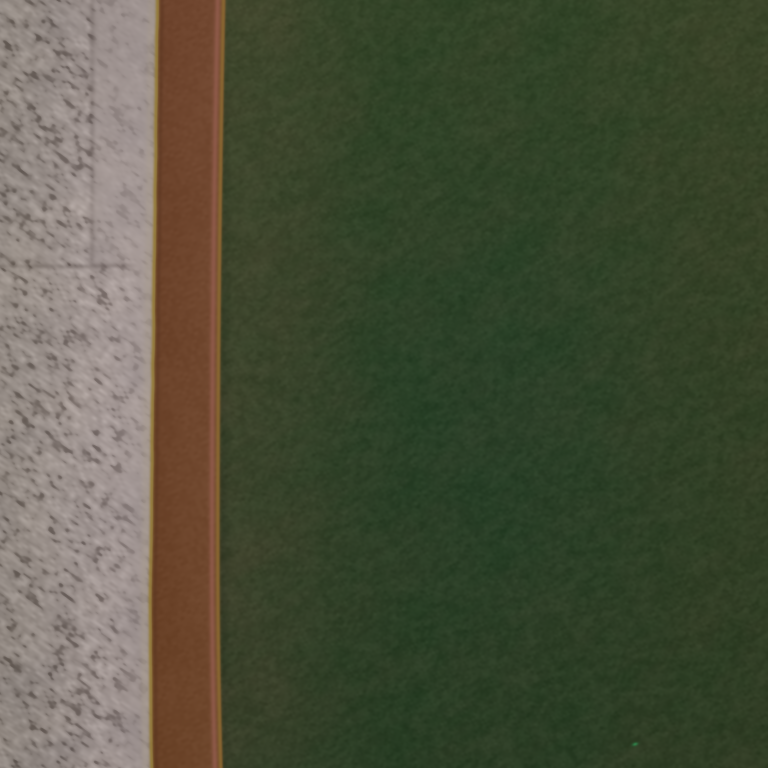
Write a Shadertoy shader that draws this texture.

```glsl
// A grainy pale stone wall at left, a gently bowed brown band with pink and
// ochre fringes, and a mottled dark green field. The edges are curves of
// height; the surfaces are gradients with slanted value noise.

float hash(vec2 p) {
    vec3 q = fract(vec3(p.xyx) * 0.1031);
    q += dot(q, q.yzx + 33.33);
    return fract((q.x + q.y) * q.z);
}

float noise(vec2 p) {
    vec2 i = floor(p), f = fract(p);
    f = f * f * (3.0 - 2.0 * f);
    return mix(mix(hash(i), hash(i + vec2(1, 0)), f.x),
               mix(hash(i + vec2(0, 1)), hash(i + vec2(1, 1)), f.x), f.y);
}

// Noise centred on zero, stretched along a direction of the given angle.
float grain(vec2 p, float angle, vec2 scale) {
    float c = cos(angle), s = sin(angle);
    vec2 q = vec2(c * p.x + s * p.y, c * p.y - s * p.x);
    return noise(q * scale + 200.0) - 0.5;
}

// Soft line of the given half width around a signed distance.
float line(float d, float width) {
    return exp(-d * d / (width * width));
}

float leftEdge(float y) {
    float d = y - 0.18;
    return 0.1952 + 0.0118 * sqrt(d * d + 0.002) + 0.0008 * (noise(vec2(y * 40.0, 3.0)) - 0.5);
}

float rightEdge(float y) {
    float d = y - 0.28;
    return 0.2835 + d * d * (d > 0.0 ? 0.0145 : 0.05);
}

vec3 wallColor(vec2 p) {
    vec3 col = mix(vec3(0.56, 0.525, 0.50), vec3(0.62, 0.575, 0.565), smoothstep(0.0, 0.17, p.x));
    col *= 0.97 + 0.06 * smoothstep(0.0, 0.5, p.y) - 0.05 * smoothstep(0.75, 1.0, p.y);

    // Streaked pits, calmer beside the band and on the upper right slab
    float slab = smoothstep(0.115, 0.125, p.x) * smoothstep(0.64, 0.67, p.y);
    float rough = mix(1.0, 0.4, max(slab, smoothstep(0.13, 0.19, p.x)));
    float pits = grain(p, -0.7, vec2(75, 150)) + 0.7 * grain(p + 3.0, -0.6, vec2(150, 260));
    col += rough * (0.11 * pits - 0.10 * smoothstep(0.15, 0.6, pits * -1.0));
    col += 0.035 * grain(p, 0.3, vec2(22, 30)) * vec3(1.0, 0.9, 0.7);

    // Faint joints between slabs
    float level = 0.653 + 0.003 * grain(p, 0.0, vec2(30, 1));
    col -= 0.085 * line(p.y - level, 0.0035) * smoothstep(0.19, 0.15, p.x);
    col -= 0.055 * line(p.x - 0.12, 0.004) * smoothstep(0.645, 0.67, p.y);
    return col;
}

vec3 bandColor(vec2 p, float across) {
    vec3 col = mix(vec3(0.42, 0.265, 0.16), vec3(0.44, 0.275, 0.185), p.y);
    col += 0.025 * (across - 0.5);
    return col + 0.025 * grain(p, 0.4, vec2(180, 230)) + 0.015 * grain(p, 0.2, vec2(30, 18));
}

vec3 fieldColor(vec2 p) {
    vec3 col = mix(vec3(0.165, 0.235, 0.14), vec3(0.20, 0.265, 0.155), p.y);
    // Warm haze beside the band and towards the upper right
    col += vec3(0.055, 0.015, 0.022) * smoothstep(0.52, 0.30, p.x);
    col += vec3(0.022, 0.002, 0.002) * smoothstep(0.65, 1.0, p.x);
    col -= vec3(0.016, 0.0, -0.008) * line(length((p - vec2(0.64, 0.46)) * vec2(1.0, 0.7)), 0.2);
    col *= 1.0 - 0.12 * smoothstep(0.305, 0.285, p.x);

    // Broad tint mottling, then fine felted grain
    col += vec3(0.022, 0.002, 0.006) * grain(p, 0.6, vec2(14, 22));
    col += vec3(0.025, 0.012, 0.016) * grain(p + 5.0, 0.5, vec2(45, 75));
    col += vec3(0.032, 0.034, 0.028) * grain(p, 0.6, vec2(120, 190));
    col += 0.022 * grain(p + 9.0, -0.3, vec2(240, 280));

    // Small emerald fleck
    vec2 fleck = p - vec2(0.827, 0.031);
    col += vec3(0.0, 0.25, 0.13) * line(length(vec2(fleck.x + fleck.y, 2.0 * (fleck.y - 0.5 * fleck.x))), 0.005);
    return col;
}

void mainImage(out vec4 fragColor, in vec2 fragCoord) {
    vec2 p = fragCoord / iResolution.xy;
    float soft = max(0.002, 0.75 / iResolution.x);
    float left = leftEdge(p.y), right = rightEdge(p.y);
    float dl = p.x - left, dr = p.x - right;

    // Three surfaces from left to right
    vec3 col = mix(wallColor(p), bandColor(p, dl / (right - left)), smoothstep(-soft, soft, dl - 0.001));
    col = mix(col, fieldColor(p), smoothstep(-soft, soft, dr - 0.002));

    // Pale halo and ochre fringe on the left edge
    col = mix(col, vec3(0.66, 0.61, 0.55), 0.45 * line(dl + 0.008, 0.005));
    col = mix(col, vec3(0.58, 0.48, 0.20), 0.85 * line(dl, 0.0028));
    col = mix(col, vec3(0.34, 0.20, 0.12), 0.4 * line(dl - 0.006, 0.003));

    // Pink bevel, then ochre fringe on the right edge
    col = mix(col, vec3(0.57, 0.36, 0.30), 0.8 * line(dr + 0.0075, 0.0038));
    col = mix(col, vec3(0.54, 0.41, 0.19), 0.85 * line(dr, 0.003));

    fragColor = vec4(clamp(col, 0.0, 1.0), 1.0);
}
```
